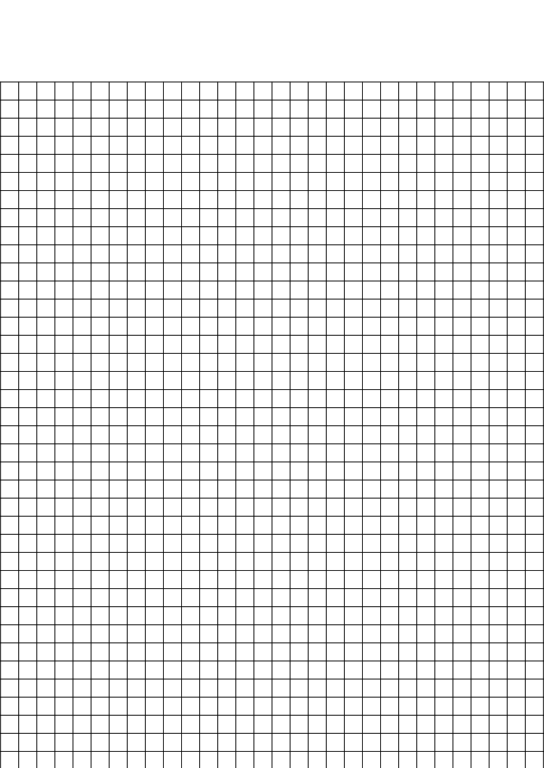
Write a WebGL 1 fragment shader that draws this pattern.

```glsl
precision highp float;
// A sheet of square ruled paper: thin black lines on white below a blank header.
// Thirty columns span the width; the square rows run off the bottom edge.
// Each line is the box-filtered coverage of its nearest grid position.

uniform vec2 u_resolution;

// Share of a filter window of width "blur" covered by a line at distance d.
vec2 lineCoverage(vec2 d, float width, float blur) {
  vec2 overlap = min(d + 0.5 * blur, vec2(0.5 * width))
               - max(d - 0.5 * blur, vec2(-0.5 * width));
  return max(overlap, 0.0) / blur;
}

void main() {
  // Canvas-width units, with y measured down from the top edge.
  vec2 p = vec2(gl_FragCoord.x, u_resolution.y - gl_FragCoord.y) / u_resolution.x;
  float blur = 1.2 / u_resolution.x;

  // Distance to the nearest vertical and horizontal rule.
  float pitch = 0.03326;
  vec2 fromCorner = p - vec2(0.0011, 0.1507);
  vec2 index = clamp(floor(fromCorner / pitch + 0.5), vec2(0.0), vec2(30.0, 37.0));
  vec2 ink = lineCoverage(fromCorner - index * pitch, 0.00155, blur);

  // Vertical rules begin at the top horizontal rule.
  ink.x *= clamp(fromCorner.y / blur + 0.5, 0.0, 1.0);

  // Crossing lines share their ink instead of adding it.
  float paper = (1.0 - ink.x) * (1.0 - ink.y);
  gl_FragColor = vec4(vec3(paper), 1.0);
}
```
